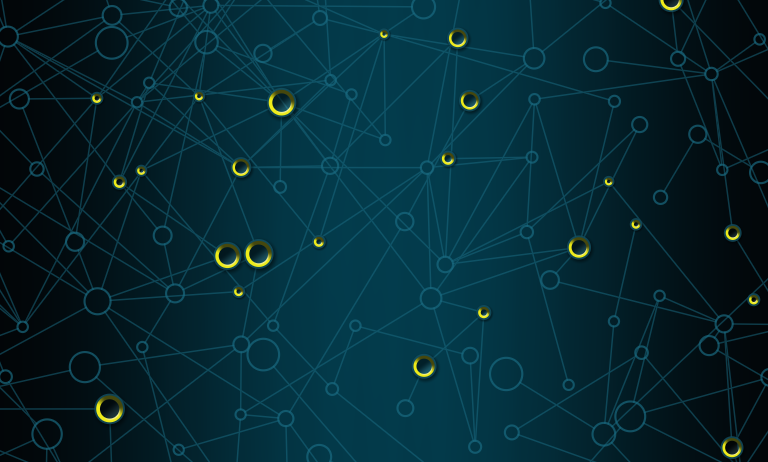
Reproduce this background procedurally as a WebGL 1 fragment shader.

```glsl
precision highp float;
// Network backdrop: thin teal links and rings with glossy gold ring nodes on
// a petrol gradient that darkens to the sides. Nodes sit on a jittered
// cellular grid; hashes choose each node's size, kind and linked neighbours.

uniform vec2 u_resolution;

const float CELL = 0.135;          // grid pitch in canvas heights
const float GOLD_SHARE = 0.34;
const float HUB_SHARE = 0.15;
const vec3 TEAL = vec3(0.10, 0.42, 0.51);

vec2 hash2(vec2 cell, float seed) {
  vec3 q = fract(vec3(cell.xyx + seed * 17.3) * vec3(0.1031, 0.1030, 0.0973));
  q += dot(q, q.yzx + 33.33);
  return fract((q.xx + q.yz) * q.zy);
}

// Coverage of the region where the signed distance is negative
float fill(float dist, float pixel) {
  return clamp(0.5 - dist / pixel, 0.0, 1.0);
}

float stroke(float dist, float width, float pixel) {
  return fill(abs(dist) - 0.5 * width, pixel);
}

bool isGold(vec2 cell) {
  return hash2(cell, 2.0).x < GOLD_SHARE;
}

// Node centre in xy, outer radius in z
vec3 nodeAt(vec2 cell) {
  vec2 centre = (cell + mix(vec2(0.08), vec2(0.92), hash2(cell, 1.0))) * CELL;
  float size = hash2(cell, 2.0).y;
  float radius = isGold(cell) ? mix(0.012, 0.036, pow(size, 1.4))
                              : mix(0.011, 0.035, pow(size, 2.4));
  return vec3(centre, radius);
}

// Distance to the link between two nodes, trimmed at their rims
float linkDistance(vec2 p, vec3 from, vec3 to) {
  vec2 span = to.xy - from.xy;
  float len = length(span);
  vec2 dir = span / len;
  vec2 rel = p - from.xy;
  float along = clamp(dot(rel, dir), from.z, max(from.z, len - to.z));
  return length(rel - dir * along);
}

// Strongest link coverage from one node; hubs fan out further
float linksFrom(vec2 p, vec2 cell, float pixel) {
  bool hub = hash2(cell, 3.0).x < HUB_SHARE;
  float reach = hub ? 3.0 : 2.0;
  vec3 from = nodeAt(cell);
  float cover = 0.0;
  for (int k = 0; k < 6; k++) {
    if (k > 0 && !hub) break;
    vec2 pick = hash2(cell, 4.0 + float(k));
    vec2 offset = floor(pick * (2.0 * reach + 1.0)) - reach;
    if (dot(offset, offset) > 0.5) {
      float dist = linkDistance(p, from, nodeAt(cell + offset));
      cover = max(cover, stroke(dist, 0.0032, pixel));
    }
  }
  return cover;
}

vec3 backdrop(vec2 uv) {
  float glow = 1.0 - smoothstep(0.03, 0.53, abs(uv.x - 0.51));
  float bands = 0.012 * (sin(uv.x * 90.0) + 0.5 * sin(uv.x * 211.0));
  glow *= 1.0 + bands - 0.08 * abs(uv.y - 0.5);
  return mix(vec3(0.008, 0.020, 0.030), vec3(0.012, 0.235, 0.300), glow);
}

// Bevelled gold ring with teal rim, soft shadow and glassy centre
vec3 drawGold(vec3 base, vec2 rel, float radius, float pixel) {
  float dist = length(rel);
  vec2 dir = rel / max(dist, 0.0001);
  float outer = radius - 0.004;
  float hole = outer * mix(0.42, 0.72, smoothstep(0.010, 0.024, radius));

  float shadowDist = length(rel - vec2(0.10, -0.14) * radius);
  float shadow = 1.0 - smoothstep(0.75 * radius, 1.3 * radius, shadowDist);
  vec3 col = base * (1.0 - 0.55 * shadow);
  col = mix(col, TEAL * 0.8, 0.75 * fill(dist - radius, pixel));

  float lit = dot(dir, vec2(-0.45, -0.89));
  vec3 gold = mix(vec3(0.27, 0.28, 0.05), vec3(0.93, 0.92, 0.10),
                  smoothstep(-0.7, 0.25, lit));
  float inward = 1.0 - smoothstep(hole, mix(hole, outer, 0.65), dist);
  float gleam = smoothstep(0.35, 0.95, dot(dir, vec2(0.50, -0.86)));
  gold = mix(gold, vec3(0.96, 0.95, 0.72), inward * gleam * 0.85);
  col = mix(col, gold, fill(dist - outer, pixel));

  float sheen = smoothstep(-0.4, 1.0, dot(rel, vec2(0.6, -0.8)) / hole);
  vec3 glass = mix(base * 0.55, base + vec3(0.10, 0.13, 0.13), sheen);
  return mix(col, glass, fill(dist - hole, pixel));
}

void main() {
  vec2 p = gl_FragCoord.xy / u_resolution.y;
  float pixel = 1.0 / u_resolution.y;
  vec2 home = floor(p / CELL);
  vec3 col = backdrop(gl_FragCoord.xy / u_resolution);

  // Links from every node whose reach covers this point
  float links = 0.0;
  for (int j = -3; j <= 3; j++)
    for (int i = -3; i <= 3; i++)
      links = max(links, linksFrom(p, home + vec2(i, j), pixel));
  col = mix(col, TEAL, 0.52 * links);

  // Rings and gold nodes of the adjacent cells
  for (int j = -1; j <= 1; j++)
    for (int i = -1; i <= 1; i++) {
      vec2 cell = home + vec2(i, j);
      vec3 node = nodeAt(cell);
      vec2 rel = p - node.xy;
      if (isGold(cell)) col = drawGold(col, rel, node.z, pixel);
      else col = mix(col, TEAL, 0.68 * stroke(length(rel) - node.z, 0.0046, pixel));
    }
  gl_FragColor = vec4(col, 1.0);
}
```
